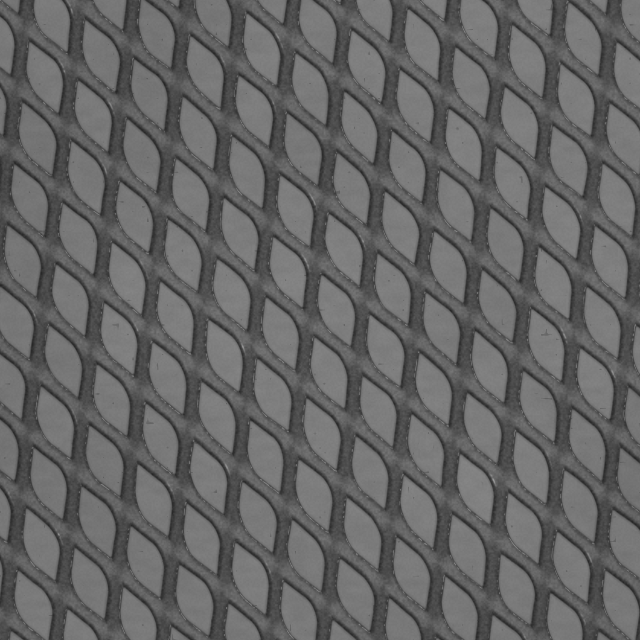
Write a WebGL 1 fragment shader that draws this texture.

```glsl
precision highp float;

uniform vec2 u_resolution;

float hash(vec2 p) {
  vec3 q = fract(vec3(p.xyx) * 0.1031);
  q += dot(q, q.yzx + 33.33);
  return fract((q.x + q.y) * q.z);
}

float noise(vec2 p) {
  vec2 i = floor(p), f = fract(p);
  f = f * f * (3.0 - 2.0 * f);
  return mix(mix(hash(i), hash(i + vec2(1.0, 0.0)), f.x),
             mix(hash(i + vec2(0.0, 1.0)), hash(i + vec2(1.0, 1.0)), f.x), f.y);
}

float roundedCorner(vec2 d, float radius) {
  d += radius;
  return length(max(d, 0.0)) + min(max(d.x, d.y), 0.0) - radius;
}

void main() {
  vec2 p = gl_FragCoord.xy / u_resolution;
  float pixel = 1.0 / min(u_resolution.x, u_resolution.y);

  // Slight hand-made wobble of the strands
  vec2 wobble = vec2(noise(p * 22.0 + 50.0), noise(p * 22.0 + 90.0)) - 0.5;

  // Skewed lattice: one step along the diagonals, one along the bars
  vec2 diagonalStep = vec2(0.0760, -0.0609);
  vec2 barStep = vec2(0.0117, 0.0956);
  float cellArea = diagonalStep.x * barStep.y - diagonalStep.y * barStep.x;
  vec2 q = p - vec2(0.4497, 0.5746) + wobble * 0.003;
  vec2 lattice = vec2(q.x * barStep.y - q.y * barStep.x,
                      q.y * diagonalStep.x - q.x * diagonalStep.y) / cellArea;
  vec2 cell = floor(lattice + 0.5);
  vec2 side = (lattice - cell) * cellArea / vec2(length(barStep), length(diagonalStep));
  float cellRandom = hash(cell + 70.0);

  // Opening with two blunt and two pointed corners
  vec2 edges = abs(side) - vec2(0.0302, 0.0297);
  float bluntRadius = side.x > 0.0 ? 0.024 : 0.0285;
  float radius = side.x * side.y > 0.0 ? bluntRadius : 0.004;
  float d = roundedCorner(edges, radius);

  // Grain shared by metal and backing
  float fine = noise(p * 420.0) - 0.5;
  float speckle = noise(p * 260.0 + 17.0);
  float broad = noise(p * 4.0 + 8.0) - 0.5;

  // Strand shading: dark bars, lighter diagonals, dark lower edges
  float diagonal = smoothstep(-0.012, 0.012, edges.y - edges.x);
  float outer = smoothstep(-0.008, 0.008, mix(side.x, side.y, diagonal));
  float across = clamp(d / 0.0112, 0.0, 1.0);
  float edgeTone = mix(mix(0.24, 0.20, outer), mix(0.30, 0.19, outer), diagonal);
  float coreTone = mix(0.30, 0.405, diagonal);
  float strand = mix(edgeTone, coreTone, smoothstep(0.1, 0.8, across));
  strand += 0.05 * fine + 0.05 * (speckle - 0.5) + 0.02 * broad;

  // Worn rim on the lower left, and glints on a few knees
  float rim = smoothstep(0.0016, 0.0, abs(d - 0.0022)) * (1.0 - outer);
  strand += rim * 0.16 * smoothstep(0.4, 0.85, speckle);
  float glint = smoothstep(0.003, 0.0, abs(d - 0.007)) * step(0.8, cellRandom);
  glint *= smoothstep(0.016, 0.0, length(side - vec2(0.028, 0.030)));
  strand += 0.22 * glint * speckle;

  // Smooth backing with soft contact shadow and sparse dirt
  float backing = 0.478 + 0.035 * broad + 0.018 * (cellRandom - 0.5);
  backing += 0.022 * fine + 0.025 * (noise(p * vec2(45.0, 90.0)) - 0.5);
  backing -= 0.07 * smoothstep(-0.005, 0.0, d) * mix(0.5, 1.0, outer);
  backing -= 0.09 * smoothstep(0.93, 1.0, noise(p * 130.0 + 31.0));

  float tone = mix(backing, strand, smoothstep(-pixel, pixel, d));
  tone *= 1.03 - 0.13 * dot(p - vec2(0.55, 0.55), p - vec2(0.55, 0.55));
  gl_FragColor = vec4(vec3(tone), 1.0);
}
```
